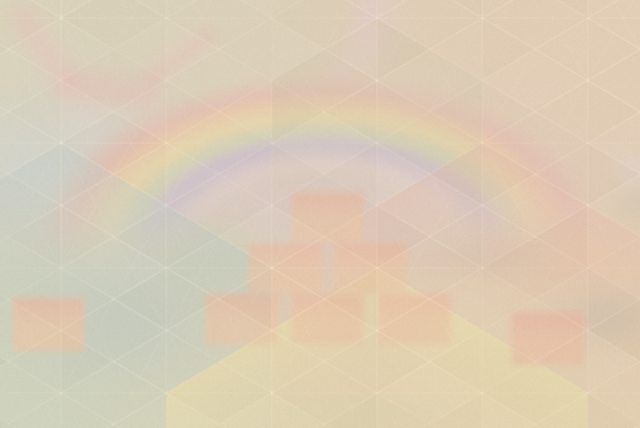
Reproduce this background procedurally as a Shadertoy shader.

```glsl
const vec2 GRID_ORIGIN = vec2(0.1426, 0.666);
const vec2 GRID_STEP = vec2(0.2461, 0.146);

float hash(vec2 p) {
    return fract(sin(dot(p, vec2(127.1, 311.7))) * 43758.5453);
}

float noise(vec2 p) {
    vec2 i = floor(p), f = fract(p);
    f = f * f * (3.0 - 2.0 * f);
    vec2 e = vec2(1, 0);
    return mix(mix(hash(i), hash(i + e.xy), f.x),
               mix(hash(i + e.yx), hash(i + e.xx), f.x), f.y);
}

// Soft elliptical spot of colour
vec3 glow(vec3 base, vec3 tint, vec2 p, vec2 centre, vec2 radius, float amount) {
    vec2 q = (p - centre) / radius;
    return mix(base, tint, amount * exp(-dot(q, q)));
}

// Blurred rectangle, shaded darker towards its top
vec3 block(vec3 base, vec3 tint, vec2 p, vec2 centre, vec2 halfSize, float amount) {
    vec2 q = p - centre;
    vec2 m = 1.0 - smoothstep(halfSize - 0.014, halfSize + 0.016, abs(q));
    vec3 shaded = tint - vec3(0.0, 0.04, 0.015) * smoothstep(-0.02, 0.06, q.y);
    return mix(base, shaded, amount * m.x * m.y);
}

float segment(vec2 p, vec2 a, vec2 b) {
    vec2 q = p - a, d = b - a;
    return length(q - d * clamp(dot(q, d) / dot(d, d), 0.0, 1.0));
}

vec3 ribbon(vec3 base, vec3 tint, vec2 p, vec2 a, vec2 b, float width, float amount) {
    float d = segment(p, a, b) / width;
    return mix(base, tint, amount * exp(-d * d));
}

// Roof-shaped facet hanging under a peak, limited sideways
float facet(vec2 p, vec2 peak, float halfWidth, float aa) {
    vec2 q = p - peak;
    float depth = -q.y - abs(q.x) * GRID_STEP.y / GRID_STEP.x;
    float side = smoothstep(-aa, aa, halfWidth - abs(q.x));
    return smoothstep(-aa, aa, depth) * side * exp(-max(depth, 0.0) * 3.5);
}

// Thin line at every whole value of c
float gridLine(float c, float spacing, float width, float aa) {
    float d = abs(fract(c + 0.5) - 0.5) * spacing;
    return (1.0 - smoothstep(width, width + aa, d)) * width / (width + 0.5 * aa);
}

vec3 rainbowColour(float r) {
    vec3 c = mix(vec3(0.88, 0.81, 0.81), vec3(0.81, 0.76, 0.79), smoothstep(0.19, 0.25, r));
    c = mix(c, vec3(0.83, 0.82, 0.71), smoothstep(0.25, 0.285, r));
    c = mix(c, vec3(0.90, 0.83, 0.67), smoothstep(0.28, 0.315, r));
    c = mix(c, vec3(0.91, 0.79, 0.67), smoothstep(0.315, 0.35, r));
    return mix(c, vec3(0.89, 0.75, 0.70), smoothstep(0.34, 0.38, r));
}

vec3 landscape(vec2 p) {
    // Sky and ground
    vec3 sky = mix(vec3(0.85, 0.82, 0.73), vec3(0.88, 0.80, 0.71), smoothstep(0.2, 1.3, p.x));
    vec3 ground = mix(vec3(0.81, 0.82, 0.73), vec3(0.88, 0.81, 0.69), smoothstep(0.1, 0.9, p.x));
    vec3 c = mix(ground, sky, smoothstep(0.3, 0.6, p.y));
    c = glow(c, vec3(0.82, 0.83, 0.80), p, vec2(0.08, 0.61), vec2(0.25, 0.16), 0.85);
    c = glow(c, vec3(0.85, 0.82, 0.79), p, vec2(0.22, 0.70), vec2(0.10, 0.06), 0.6);
    c = glow(c, vec3(0.86, 0.79, 0.77), p, vec2(0.76, 0.52), vec2(0.42, 0.16), 0.9);

    // Pink ribbons
    vec3 pink = vec3(0.89, 0.76, 0.72);
    c = ribbon(c, pink, p, vec2(0.06, 0.95), vec2(0.15, 0.82), 0.035, 0.5);
    c = ribbon(c, pink, p, vec2(0.17, 0.80), vec2(0.34, 0.78), 0.045, 0.6);
    c = ribbon(c, pink, p, vec2(0.36, 0.82), vec2(0.48, 0.91), 0.03, 0.5);
    vec3 lilac = vec3(0.89, 0.80, 0.78);
    c = ribbon(c, lilac, p, vec2(0.87, 1.02), vec2(0.87, 0.92), 0.045, 0.8);
    c = ribbon(c, lilac, p, vec2(0.86, 0.90), vec2(0.79, 0.82), 0.04, 0.6);

    // Rainbow
    float r = length((p - vec2(0.752, 0.414)) / vec2(1.6, 1.0));
    float band = smoothstep(0.16, 0.24, r) * (1.0 - smoothstep(0.36, 0.43, r));
    c = mix(c, rainbowColour(r), 0.9 * band * smoothstep(0.36, 0.56, p.y));

    // Hills and bushes
    c = glow(c, vec3(0.80, 0.81, 0.71), p, vec2(0.50, 0.39), vec2(0.13, 0.08), 0.8);
    c = glow(c, vec3(0.77, 0.79, 0.74), p, vec2(0.28, 0.25), vec2(0.22, 0.13), 0.8);
    c = glow(c, vec3(0.80, 0.74, 0.69), p, vec2(1.18, 0.40), vec2(0.15, 0.05), 0.7);
    c = glow(c, vec3(0.90, 0.79, 0.67), p, vec2(1.38, 0.39), vec2(0.25, 0.08), 0.85);
    c = glow(c, vec3(0.81, 0.76, 0.68), p, vec2(1.42, 0.26), vec2(0.12, 0.07), 0.8);
    c = glow(c, vec3(0.81, 0.76, 0.69), p, vec2(1.50, 0.52), vec2(0.06, 0.05), 0.6);
    c = glow(c, vec3(0.87, 0.82, 0.79), p, vec2(1.48, 0.60), vec2(0.05, 0.04), 0.5);
    return glow(c, vec3(0.82, 0.81, 0.69), p, vec2(0.82, 0.03), vec2(0.20, 0.05), 0.6);
}

void mainImage(out vec4 fragColor, in vec2 fragCoord) {
    vec2 p = fragCoord / iResolution.y;
    float aa = 1.0 / iResolution.y;
    vec3 c = landscape(p);

    // Large translucent facets
    c = mix(c, vec3(0.75, 0.79, 0.77), 0.4 * facet(p, vec2(0.1426, 0.666), 0.492, aa));
    c = mix(c, vec3(0.88, 0.74, 0.68), 0.5 * facet(p, vec2(1.127, 0.666), 0.492, aa));
    c = mix(c, vec3(0.83, 0.78, 0.68), 0.4 * facet(p, vec2(0.881, 0.958), 0.246, aa));
    c = mix(c, vec3(0.90, 0.85, 0.68), 0.85 * facet(p, vec2(0.881, 0.374), 0.492, aa));

    // Stepped stack of blocks with one at each side
    vec3 peach = vec3(0.91, 0.77, 0.65);
    for (int row = 0; row < 3; row++) {
        for (int i = 0; i <= row; i++) {
            float k = float(row);
            vec2 centre = vec2(0.766 + (float(i) - 0.5 * k) * 0.202, 0.492 - 0.119 * k);
            c = block(c, peach, p, centre, vec2(0.083, 0.058), 0.7);
        }
    }
    c = block(c, peach, p, vec2(0.113, 0.242), vec2(0.083, 0.062), 0.75);
    c = block(c, vec3(0.90, 0.75, 0.65), p, vec2(1.28, 0.209), vec2(0.083, 0.06), 0.8);

    // Triangle tints and fine lattice
    vec2 g = (p - GRID_ORIGIN) / GRID_STEP;
    float cell = hash(vec2(floor(g.x) + 7.0 * floor(g.x + g.y), floor(g.x - g.y)));
    c += (cell - 0.5) * vec3(0.014, 0.016, 0.018);
    float lines = gridLine(g.x, GRID_STEP.x, 0.0008, aa);
    lines += gridLine(g.x + g.y, 0.1256, 0.001, aa) + gridLine(g.x - g.y, 0.1256, 0.001, aa);
    lines += 0.7 * gridLine(0.5 * g.y, 0.292, 0.0008, aa);
    float medians = gridLine(0.5 * (g.y + 3.0 * g.x), 0.143, 0.0005, aa)
                  + gridLine(0.5 * (g.y - 3.0 * g.x), 0.143, 0.0005, aa);
    float fade = 0.35 + 0.65 * noise(p * 6.0);
    c = mix(c, vec3(0.95, 0.92, 0.83), clamp(fade * (0.42 * lines + 0.25 * medians), 0.0, 0.6));

    // Paper grain
    c += (hash(floor(p * 342.0)) - 0.5) * 0.012;
    fragColor = vec4(c, 1.0);
}
```
